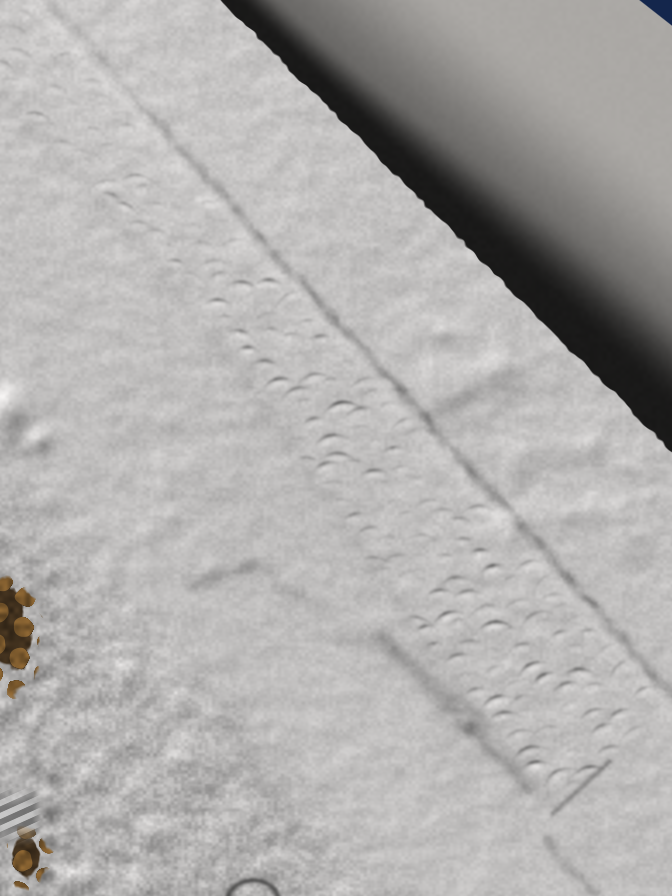
Give the GLSL for this texture, as a WebGL 2 fragment shader.

```glsl
#version 300 es
precision highp float;
uniform vec2 u_resolution;
out vec4 fragColor;

float hash(vec2 p) {
  p = fract(p * vec2(0.1031, 0.1137));
  p += dot(p, p.yx + 33.33);
  return fract((p.x + p.y) * p.x * 17.0);
}

float noise(vec2 p) {
  vec2 i = floor(p) + 71.0, f = fract(p);
  f = f * f * (3.0 - 2.0 * f);
  return mix(mix(hash(i), hash(i + vec2(1, 0)), f.x),
             mix(hash(i + vec2(0, 1)), hash(i + vec2(1, 1)), f.x), f.y);
}

float fbm(vec2 p) {
  float sum = 0.0, amp = 0.5;
  for (int i = 0; i < 4; i++) {
    sum += amp * noise(p);
    p = mat2(1.6, 1.2, -1.2, 1.6) * p + 3.7;
    amp *= 0.5;
  }
  return sum;
}

float bell(float x) { return exp(-x * x); }

// Soft stroke between two points
float stroke(vec2 p, vec2 a, vec2 b, float width) {
  vec2 ab = b - a;
  return bell(length(p - a - ab * clamp(dot(p - a, ab) / dot(ab, ab), 0.0, 1.0)) / width);
}

// Lit top and shaded underside of a small mound
float mound(vec2 p, vec2 center, float radius) {
  vec2 d = (p - center) / radius;
  return dot(d, vec2(-0.5, 0.85)) * exp(-dot(d, d));
}

// Mounds scattered around a center
float mounds(vec2 p, vec2 center, vec2 spread, float radius, int count) {
  float sum = 0.0;
  for (int i = 0; i < count; i++) {
    vec2 k = vec2(float(i) * 3.0 + 1.0, center.x * 20.0);
    vec2 offset = vec2(hash(k), hash(k + 41.0)) * 2.0 - 1.0;
    sum += mound(p, center + offset * spread, radius * (0.5 + hash(k + 9.0)));
  }
  return sum;
}

// Short curved tread creases, q.x along the track and q.y across it
float treadMarks(vec2 q, vec2 along, vec2 across) {
  vec2 size = vec2(0.085, 0.14);
  float sum = 0.0;
  for (int j = -1; j <= 1; j++)
    for (int i = -1; i <= 1; i++) {
      vec2 id = floor(q / size) + vec2(i, j);
      float h = hash(id + 60.0);
      vec2 l = q - (id + 0.25 + 0.5 * vec2(h, hash(id + 93.0))) * size;
      l = along * l.x + across * l.y;
      float tilt = 0.55 * hash(id + 25.0) - 0.12 + 0.12 * q.x;
      l = mat2(cos(tilt), -sin(tilt), sin(tilt), cos(tilt)) * l;
      l.y += l.x * l.x * 5.0;
      float strength = (0.15 + pow(hash(id + 12.0), 2.0)) * bell(l.x / (0.025 + 0.03 * h));
      sum += strength * (bell(l.y / 0.01) - 0.35 * bell((l.y + 0.023) / 0.016));
    }
  return sum;
}

void main() {
  vec2 p = gl_FragCoord.xy / u_resolution * vec2(3, 4);
  float px = 4.0 / u_resolution.y;
  vec2 along = vec2(0.669, -0.743), across = vec2(0.743, 0.669);
  vec2 q = vec2(dot(p, along), dot(p, across) - 2.832);
  float rough = smoothstep(0.3, -0.7, p.y + 1.1 * p.x - 2.0);

  // Snow tone and relief
  float shade = 0.755 + 0.025 * smoothstep(2.0, 4.0, p.y) - 0.05 * rough;
  shade += 0.04 * (fbm(p * 1.8) - 0.5);
  vec2 g = p * vec2(9, 13);
  shade += (0.13 + 0.16 * rough) * (fbm(g) - fbm(g + vec2(-0.25, 0.45)));
  shade += (0.05 + 0.07 * rough) * (noise(p * 65.0) - 0.5);

  // Tire track: creases, right ridge, left border and squared end
  float width = 0.43 + 0.3 * smoothstep(-1.9, 1.4, q.x);
  float trackEnd = smoothstep(1.39, 1.33, q.x);
  float band = smoothstep(-width - 0.02, -width + 0.06, q.y) * smoothstep(-0.02, -0.12, q.y) * trackEnd;
  float depth = smoothstep(-3.0, -0.5, q.x);
  shade -= 0.27 * band * (0.35 + 0.65 * depth) * treadMarks(q, along, across);
  float ridge = q.y + 0.05 * (fbm(p * 11.0) - 0.5);
  shade -= (0.06 + 0.1 * depth) * bell(ridge / 0.024) * (0.4 + 1.1 * noise(p * 19.0));
  shade += 0.035 * bell((ridge + 0.055) / 0.035);
  shade -= 0.03 * bell((ridge + width) / 0.04) * trackEnd;
  shade -= 0.18 * stroke(p, vec2(2.47, 0.37), vec2(2.72, 0.6), 0.014);

  // Drift shadows
  vec2 w = p + 0.12 * (vec2(fbm(p * 6.0), fbm(p * 6.0 + 20.0)) - 0.5);
  shade -= 0.13 * stroke(w, vec2(1.72, 1.12), vec2(2.08, 0.76), 0.05);
  shade -= 0.13 * stroke(w, vec2(2.08, 0.76), vec2(2.35, 0.52), 0.035);
  shade -= 0.07 * stroke(w, vec2(1.48, 1.12), vec2(1.74, 1.09), 0.035);
  shade -= 0.09 * stroke(w, vec2(0.85, 1.4), vec2(1.08, 1.46), 0.035);
  shade -= 0.06 * stroke(w, vec2(1.08, 1.46), vec2(1.45, 1.3), 0.04);
  shade -= 0.04 * stroke(w, vec2(0.9, 0.95), vec2(1.4, 0.18), 0.04);
  shade -= 0.1 * stroke(w, vec2(2.45, 0.25), vec2(2.65, 0), 0.025);

  // Prints and clumps
  shade += 0.11 * mounds(p, vec2(2.08, 2.38), vec2(0.18, 0.16), 0.065, 12);
  shade += 0.11 * mounds(p, vec2(2.6, 1.82), vec2(0.32, 0.24), 0.07, 20);
  shade += 0.12 * mounds(p, vec2(0.45, 1.72), vec2(0.7, 0.4), 0.045, 24);
  shade += 0.16 * mounds(p, vec2(0.5, 0.55), vec2(0.5, 0.55), 0.055, 32);
  shade += 0.45 * mound(p, vec2(0.03, 2.17), 0.09) + 0.4 * mound(p, vec2(0.18, 2.04), 0.05);
  vec3 color = shade * vec3(1, 0.992, 0.988);

  // Studded mat under thin snow
  vec2 m = mat2(0.84, 0.54, -0.54, 0.84) * p / 0.125;
  m.x += 0.5 * mod(floor(m.y), 2.0);
  float stud = length(fract(m) - 0.5) - 0.36 + 0.1 * (noise(p * 30.0) - 0.5);
  float disc = smoothstep(px * 5.0, -px * 5.0, stud);
  float thin = smoothstep(1.0, 0.15, p.x + 0.3 * p.y) * smoothstep(1.8, 1.3, p.y);
  color *= 1.0 - 0.24 * thin * smoothstep(0.12, -0.25, stud) * smoothstep(0.25, 0.7, noise(p * 5.0));
  float hole = bell(length((p - vec2(0.03, 1.18)) / vec2(0.17, 0.26)));
  hole += 0.75 * bell(length(p - vec2(0.12, 0.18)) / 0.155);
  hole += 0.55 * (fbm(p * 9.0) - 0.5) + 0.22 * (disc - 0.5);
  vec3 brown = mix(vec3(0.24, 0.18, 0.11), vec3(0.47, 0.34, 0.17), disc) * (0.75 + 0.5 * noise(p * 40.0));
  color = mix(color, brown, smoothstep(0.46, 0.54, hole));

  // Pale grating and rounded rim
  float slats = smoothstep(-0.3, 0.3, sin((p.y - 0.45 * p.x) * 110.0));
  float grate = smoothstep(0.19, 0.14, p.x) * smoothstep(0.15, 0.02, abs(p.y - 0.36));
  color = mix(color, vec3(0.41 + 0.37 * slats), 0.85 * grate);
  float rim = length((p - vec2(1.13, -0.02)) / vec2(1.25, 1)) - 0.09;
  color *= 1.0 - 0.5 * bell(rim / 0.013);

  // Smooth panel above the dark gap
  float e = (p.x + p.y - 4.985) / 1.414;
  float gap = mix(0.13, 0.32, smoothstep(-3.0, 1.0, p.x - p.y));
  float panel = mix(0.1, 0.4, smoothstep(0.4 * gap, 1.5 * gap, e));
  panel = mix(panel, 0.67, smoothstep(0.8 * gap, gap + 0.6, e));
  vec3 panelColor = panel * vec3(1, 0.985, 0.965) + 0.012 * (noise(p * 50.0) - 0.5);
  float corner = p.y - 4.0 + 0.785 * (p.x - 2.854);
  panelColor = mix(panelColor, vec3(0.08, 0.15, 0.3), smoothstep(-px, px, corner));
  float lip = e + 0.018 * (noise(p * 28.0) - 0.5);
  color = mix(color, panelColor, smoothstep(-px, px, lip));

  fragColor = vec4(color, 1);
}
```
